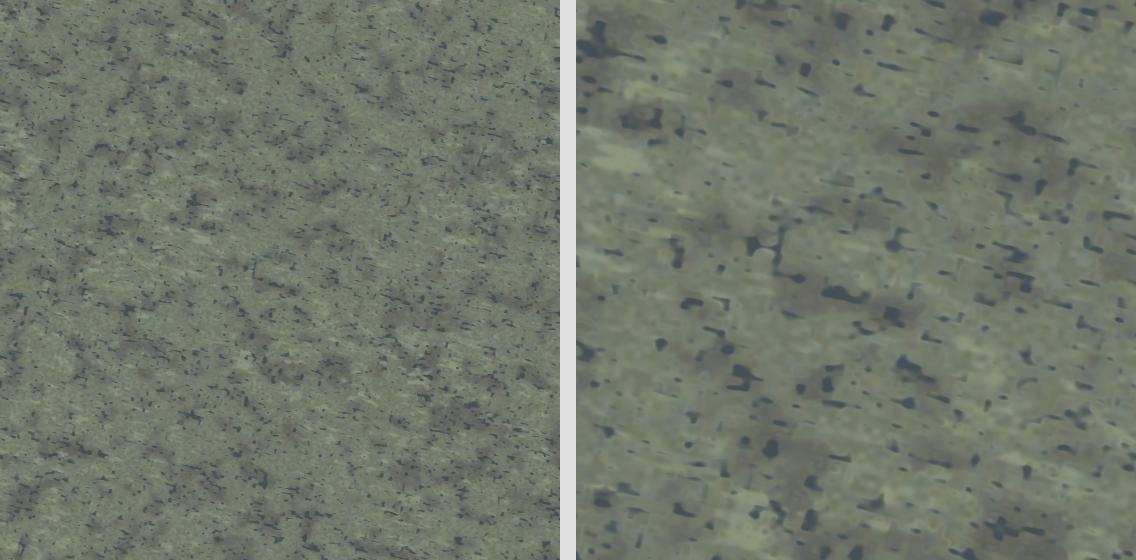
Left, the full canvas; right, a detail of the centre.
A three.js fragment shader for this texture:

```glsl
// Weathered grey-green stone: soft brown-grey blotches, tiny blue-black specks
// and pale slanting streaks over a finely grained ground.
// Each layer is thresholded value noise, stretched along one shared grain direction.

#define GROUND_COLOR vec3(0.460, 0.492, 0.428)
#define BLOTCH_COLOR vec3(0.372, 0.380, 0.358)
#define SPECK_COLOR  vec3(0.245, 0.290, 0.325)
#define STREAK_COLOR vec3(0.570, 0.612, 0.515)
#define GRAIN_TILT   0.24
#define BLOTCH_SCALE vec2(33.0, 39.0)
#define SPECK_SCALE  vec2(120.0, 215.0)
#define STREAK_SCALE vec2(48.0, 130.0)
#define FINE_SCALE   vec2(215.0, 260.0)
#define FINE_CONTRAST 0.075

varying vec2 vUv;

float hash(vec2 cell) {
  vec3 q = fract(vec3(cell.xyx) * 0.1031);
  q += dot(q, q.yzx + 33.33);
  return fract((q.x + q.y) * q.z);
}

float valueNoise(vec2 p) {
  vec2 cell = floor(p);
  vec2 f = fract(p);
  f = f * f * (3.0 - 2.0 * f);
  float low = mix(hash(cell), hash(cell + vec2(1.0, 0.0)), f.x);
  float high = mix(hash(cell + vec2(0.0, 1.0)), hash(cell + vec2(1.0, 1.0)), f.x);
  return mix(low, high, f.y);
}

mat2 rotation(float angle) {
  float c = cos(angle);
  float s = sin(angle);
  return mat2(c, s, -s, c);
}

// Three rotated octaves, normalised to 0..1
float fbm(vec2 p) {
  float sum = 0.0;
  float weight = 0.57;
  for (int i = 0; i < 3; i++) {
    sum += weight * valueNoise(p);
    p = rotation(0.65) * p * 2.03 + 17.3;
    weight *= 0.5;
  }
  return sum;
}

void main() {
  // Grain space: x runs along the streaks, falling gently to the right
  vec2 p = rotation(GRAIN_TILT) * vUv + 3.0;
  vec2 warp = vec2(valueNoise(p * 18.0), valueNoise(p * 18.0 + 40.0)) - 0.5;
  vec2 bent = p + 0.012 * warp;

  float fine = valueNoise(p * FINE_SCALE) - 0.5;
  float patches = fbm(p * 6.0 + 9.0) - 0.5;

  // Soft blotches, broken up by the grain
  float field = fbm(bent * BLOTCH_SCALE) + 0.06 * patches;
  float blotch = smoothstep(0.47, 0.78, field + 0.36 * fine);

  // Short dark specks, gathering around the blotches
  float speckField = valueNoise(bent * SPECK_SCALE + 71.0);
  speckField += 0.45 * (field - 0.5) + 0.20 * fine;
  float speck = smoothstep(0.70, 1.0, speckField);

  // Thin pale streaks, strongest in a few patches
  float streakField = 0.6 * valueNoise(bent * STREAK_SCALE + 23.0);
  streakField += 0.4 * valueNoise(p * STREAK_SCALE * 1.8);
  float streak = smoothstep(0.54, 0.98, streakField - 0.45 * patches + 0.12 * fine);
  streak *= 1.0 - 0.7 * blotch;

  vec3 color = GROUND_COLOR + FINE_CONTRAST * fine;
  color = mix(color, STREAK_COLOR, 0.8 * streak);
  color = mix(color, BLOTCH_COLOR + FINE_CONTRAST * fine, 0.85 * blotch);
  color = mix(color, SPECK_COLOR, 0.85 * speck);

  // Faint drift between warm and cool grains
  float tint = valueNoise(p * 150.0 + 55.0) - 0.5;
  color += tint * vec3(0.024, 0.006, -0.024);

  gl_FragColor = vec4(color, 1.0);
}
```
